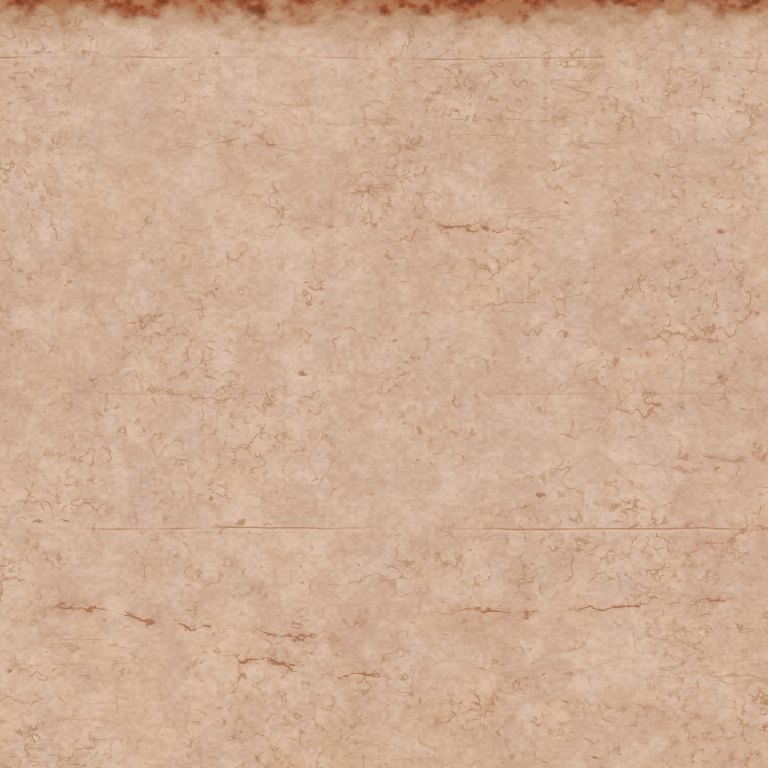
Reproduce this texture procedurally as a three.js fragment shader.

```glsl
// Aged pale plaster with faint veins, flecks, horizontal cracks and a rust-stained top edge.
varying vec2 vUv;

#define LIGHT vec3(0.855, 0.738, 0.655)
#define MID vec3(0.826, 0.698, 0.606)
#define SHADE vec3(0.775, 0.635, 0.545)
#define TAN vec3(0.68, 0.52, 0.38)
#define RUST vec3(0.66, 0.44, 0.30)
#define DEEP vec3(0.60, 0.28, 0.16)
#define CLOUD_CONTRAST 1.25
#define GRAIN 0.105
#define VEIN_WIDTH 0.0011
#define BAND_DEPTH 0.022
#define STREAKS 18

float hash(vec2 p) {
  p = fract(p * vec2(123.34, 456.21));
  p += dot(p, p + 45.32);
  return fract(p.x * p.y);
}

float noise(vec2 p) {
  vec2 i = floor(p), f = fract(p);
  f = f * f * (3.0 - 2.0 * f);
  return mix(mix(hash(i), hash(i + vec2(1.0, 0.0)), f.x),
             mix(hash(i + vec2(0.0, 1.0)), hash(i + 1.0), f.x), f.y);
}

float fbm(vec2 p) {
  float sum = 0.0, amp = 0.5;
  for (int i = 0; i < 5; i++) {
    sum += amp * noise(p);
    p = p * 2.03 + vec2(17.3, 9.1);
    amp *= 0.5;
  }
  return sum / 0.97;
}

// Hairline contours of a noise field, broken into short bits inside scattered patches.
float veins(vec2 p, float freq, float seed) {
  float ridge = abs(fbm(p * freq + seed) - 0.5);
  float patches = smoothstep(0.4, 0.68, fbm(p * 8.0 + seed * 3.0));
  float breaks = smoothstep(0.4, 0.68, fbm(p * freq * 2.0 + seed * 5.0));
  return (1.0 - smoothstep(0.0, VEIN_WIDTH * freq, ridge)) * patches * breaks;
}

// Sparse ragged flecks, one candidate per grid cell, mostly lying flat.
float flecks(vec2 p, float cells, float density) {
  vec2 q = p * cells + 0.45 * vec2(fbm(p * 70.0), fbm(p * 70.0 + 31.0));
  vec2 id = floor(q);
  vec2 d = fract(q) - 0.35 - 0.3 * vec2(hash(id + 3.0), hash(id + 7.0));
  d.y += d.x * (hash(id + 11.0) - 0.4);
  float size = mix(0.08, 0.24, hash(id + 19.0));
  float shape = 1.0 - smoothstep(0.2, 1.0, length(d * vec2(1.0, 2.0)) / size);
  return shape * step(hash(id + 23.0), density) * mix(0.3, 1.0, hash(id + 29.0));
}

// Wandering, broken crack from a to b with a soft stain around it.
float crack(vec2 p, vec2 a, vec2 b, float thick) {
  float t = (p.x - a.x) / (b.x - a.x);
  if (t < 0.0 || t > 1.0) return 0.0;
  float wander = fbm(vec2(p.x * 15.0, a.y * 37.0)) - 0.5;
  float ragged = fbm(p * vec2(60.0, 110.0)) - 0.5;
  float d = abs(p.y - mix(a.y, b.y, t) - wander * 0.035 + ragged * 0.024);
  float body = fbm(p * vec2(28.0, 80.0) + a * 50.0);
  float width = thick * (0.3 + 1.3 * smoothstep(0.42, 0.68, body));
  float core = (1.0 - smoothstep(width * 0.1, width + 0.0008, d)) * smoothstep(0.25, 0.62, body);
  float stain = 0.3 * smoothstep(0.35, 0.65, body) * exp(-d / (thick * 3.5));
  return (core + stain) * smoothstep(0.0, 0.15, t) * (1.0 - smoothstep(0.8, 1.0, t));
}

// Straight seam: x is the dark line, y the pale lip just below it.
vec2 seam(vec2 p, float height) {
  float d = p.y - height - 0.007 * (fbm(vec2(p.x * 10.0, height * 40.0)) - 0.5);
  float worn = smoothstep(0.3, 0.65, fbm(vec2(p.x * 12.0, height * 90.0)));
  vec2 offset = vec2(d, d + 0.003) / vec2(0.001, 0.0017);
  return exp(-offset * offset) * worn;
}

void main() {
  vec2 p = vUv;

  // Cloudy ground and vertical washes, a little warmer toward the bottom.
  float cloud = 0.4 * fbm(p * 5.0 + 2.0) + 0.6 * fbm(p * 26.0 + 8.0) - 0.5;
  float wash = fbm(vec2(p.x * 8.0, p.y * 1.3) + 40.0) - 0.5;
  vec3 color = MID + (LIGHT - SHADE) * (CLOUD_CONTRAST * cloud + 0.3 * wash);
  color += vec3(0.008, 0.004, -0.006) * (1.0 - smoothstep(0.0, 0.3, p.y));
  color += vec3(0.01, 0.0, -0.035) * (fbm(p * 16.0 + 60.0) - 0.5);
  color = mix(color, SHADE, 0.4 * smoothstep(0.54, 0.74, fbm(p * 18.0 + 77.0)));
  color = mix(color, LIGHT, 0.55 * smoothstep(0.54, 0.7, fbm(p * 34.0 + 91.0)));

  // Fine flat grain and a faint all-over crackle.
  float grain = 0.5 * fbm(p * vec2(70.0, 110.0)) + 0.5 * noise(p * vec2(190.0, 250.0)) - 0.5;
  color += GRAIN * grain * vec3(0.85, 1.0, 1.05);
  float crackle = 1.0 - smoothstep(0.0, 0.07, abs(fbm(p * vec2(36.0, 48.0) + 7.0) - 0.5));
  color = mix(color, TAN, 0.16 * crackle * smoothstep(0.35, 0.65, fbm(p * 30.0 + 3.0)));

  // Broken hairlines at three scales, and flat bedding near top and bottom.
  color = mix(color, TAN, 0.65 * veins(p, 18.0, 5.0));
  color = mix(color, RUST, 0.6 * veins(p + 0.3, 32.0, 14.0));
  color = mix(color, TAN, 0.7 * veins(p + 0.6, 48.0, 23.0));
  float bedding = smoothstep(0.1, 0.35, abs(p.y - 0.45));
  color = mix(color, TAN, 0.5 * bedding * veins(p * vec2(0.35, 1.5), 28.0, 33.0));

  // Flecks in two sizes.
  color = mix(color, RUST * 0.97, 0.75 * flecks(p, 26.0, 0.13));
  color = mix(color, TAN, 0.75 * flecks(p + 0.37, 54.0, 0.16));

  // Seams.
  vec2 lines = seam(p, 0.312) + 0.3 * seam(p, 0.487) + 0.9 * seam(p, 0.925);
  color = mix(color, LIGHT * 1.03, 0.45 * clamp(lines.y, 0.0, 1.0));
  color = mix(color, RUST, 0.65 * clamp(lines.x, 0.0, 1.0));

  // Main cracks, then short scattered ones.
  float cracks = crack(p, vec2(0.04, 0.215), vec2(0.47, 0.155), 0.002);
  cracks += 0.8 * crack(p, vec2(0.54, 0.2), vec2(1.02, 0.222), 0.0014);
  cracks += crack(p, vec2(0.28, 0.14), vec2(0.52, 0.125), 0.0018);
  cracks += 0.8 * crack(p, vec2(0.53, 0.715), vec2(0.7, 0.69), 0.0025);
  for (int i = 0; i < STREAKS; i++) {
    float k = float(i) + 1.0;
    vec2 start = vec2(hash(vec2(k, 2.7)), hash(vec2(k, 8.3))) * vec2(0.95, 0.9);
    vec2 span = vec2(0.06 + 0.1 * hash(vec2(k, 5.1)), 0.04 * (hash(vec2(k, 6.9)) - 0.5));
    cracks += 0.4 * crack(p, start, start + span, 0.0013);
  }
  color = mix(color, mix(RUST, DEEP, 0.15), 0.8 * clamp(cracks, 0.0, 1.0));

  // Uneven rust band bleeding down from the top edge into a tan halo.
  float depth = 1.0 - p.y + 0.03 * (fbm(p * vec2(9.0, 20.0)) - 0.5);
  depth += 0.045 * (fbm(p * vec2(50.0, 70.0) + 5.0) - 0.5);
  float blotch = 0.6 * fbm(p * vec2(42.0, 60.0) + 12.0) + 0.4 * fbm(p * 130.0);
  color = mix(color, TAN, 0.6 * (1.0 - smoothstep(BAND_DEPTH * 0.5, BAND_DEPTH * 2.6, depth)));
  vec3 rust = mix(RUST * 1.04, DEEP, smoothstep(0.4, 0.6, blotch));
  rust *= 1.0 - 0.25 * smoothstep(0.56, 0.7, blotch);
  color = mix(color, rust, 0.88 * (1.0 - smoothstep(0.0, BAND_DEPTH * 1.2, depth)));

  gl_FragColor = vec4(color, 1.0);
}
```
